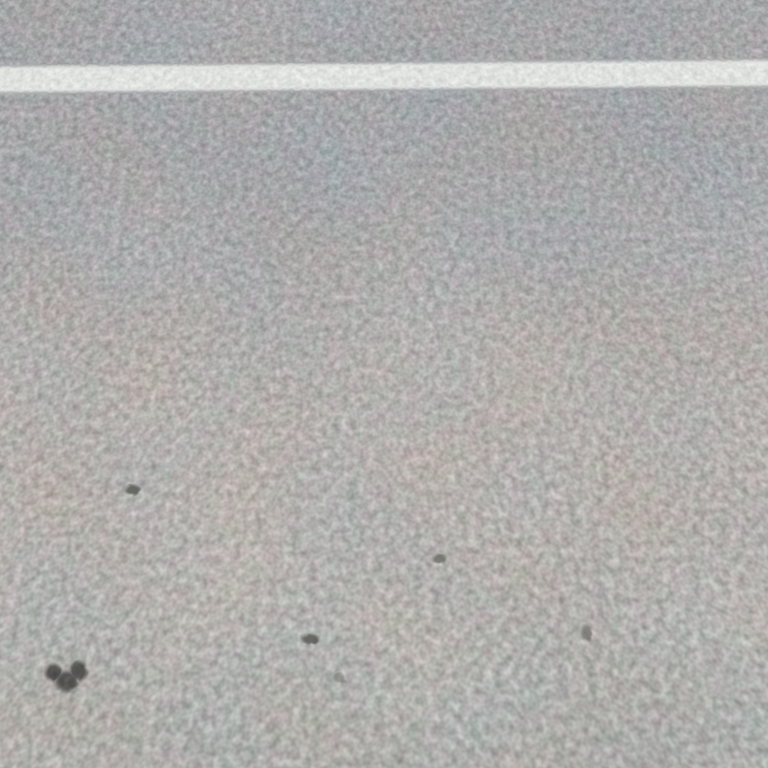
A WebGL 1 fragment shader for this texture:

```glsl
precision highp float;
// Sunlit grey asphalt seen at a slant, crossed by a worn white road stripe.
// Gradient noise in perspective-stretched coordinates makes the stone grain;
// slow noise tints the surface, and soft ellipses lay down the dark stains.

uniform vec2 u_resolution;

vec2 hashGradient(vec2 cell) {
  vec3 p = fract(vec3(cell.xyx) * vec3(0.1031, 0.1030, 0.0973));
  p += dot(p, p.yzx + 33.33);
  float angle = 6.28318 * fract((p.x + p.y) * p.z);
  return vec2(cos(angle), sin(angle));
}

float gradientNoise(vec2 p) {
  vec2 i = floor(p);
  vec2 f = p - i;
  vec2 w = f * f * f * (f * (f * 6.0 - 15.0) + 10.0);
  float a = dot(hashGradient(i), f);
  float b = dot(hashGradient(i + vec2(1.0, 0.0)), f - vec2(1.0, 0.0));
  float c = dot(hashGradient(i + vec2(0.0, 1.0)), f - vec2(0.0, 1.0));
  float d = dot(hashGradient(i + vec2(1.0, 1.0)), f - vec2(1.0, 1.0));
  return mix(mix(a, b, w.x), mix(c, d, w.x), w.y);
}

// Stone grain: three rotated octaves, finer towards the far edge.
float stoneGrain(vec2 uv) {
  vec2 road = vec2((uv.x - 0.5) * (72.0 + 34.0 * uv.y),
                   uv.y * (66.0 + 24.0 * uv.y)) + 80.0;
  mat2 turn = mat2(0.8, 0.6, -0.6, 0.8);
  float grain = 0.0;
  float weight = 0.7;
  for (int i = 0; i < 3; i++) {
    grain += weight * gradientNoise(road);
    road = turn * road * 1.55 + 19.7;
    weight *= 0.8;
  }
  return grain;
}

// Soft-edged elliptical coverage, 1 inside and 0 outside.
float stain(vec2 uv, vec2 center, vec2 radius) {
  return 1.0 - smoothstep(0.55, 1.25, length((uv - center) / radius));
}

void main() {
  vec2 uv = gl_FragCoord.xy / u_resolution;
  float grain = stoneGrain(uv);

  // Cool far road, warm middle band, neutral near road.
  vec3 color = mix(vec3(0.695, 0.695, 0.682), vec3(0.706, 0.692, 0.680),
                   smoothstep(0.05, 0.38, uv.y));
  color = mix(color, vec3(0.650, 0.653, 0.662), smoothstep(0.42, 0.82, uv.y));
  color -= 0.012 * (1.0 - smoothstep(0.0, 0.2, uv.y));

  // Broad patches and faint colour mottling.
  color += 0.022 * gradientNoise(uv * vec2(4.0, 6.0) + 7.3);
  color += vec3(0.022, -0.002, -0.020) * gradientNoise(uv * 8.0 + 31.0);
  color += vec3(0.030, -0.012, 0.012) * gradientNoise(uv * 38.0 + 53.0);
  color += grain * mix(0.165, 0.135, uv.y);

  // Slightly rising painted stripe with a ragged, grainy border.
  float center = 0.8965 + 0.0085 * uv.x;
  float edge = abs(uv.y - center) - 0.0165 + 0.004 * grain;
  float paint = 1.0 - smoothstep(-0.003, 0.003, edge);
  vec3 paintColor = vec3(0.875, 0.885, 0.875) + 0.095 * grain;
  color = mix(color, paintColor, paint);

  // Three-lobed oil stain at lower left.
  vec2 ragged = uv + 0.003 * vec2(grain, -grain);
  float oil = stain(ragged, vec2(0.070, 0.124), vec2(0.012, 0.012));
  oil = max(oil, stain(ragged, vec2(0.102, 0.126), vec2(0.012, 0.014)));
  oil = max(oil, stain(ragged, vec2(0.087, 0.113), vec2(0.016, 0.014)));
  color = mix(color, vec3(0.29, 0.29, 0.28) + 0.08 * grain, 0.9 * oil);

  // Small isolated specks.
  float speck = stain(ragged, vec2(0.173, 0.362), vec2(0.011, 0.007));
  speck = max(speck, stain(ragged, vec2(0.404, 0.168), vec2(0.012, 0.007)));
  speck = max(speck, 0.8 * stain(ragged, vec2(0.573, 0.272), vec2(0.010, 0.007)));
  speck = max(speck, 0.6 * stain(ragged, vec2(0.764, 0.176), vec2(0.008, 0.011)));
  speck = max(speck, 0.5 * stain(ragged, vec2(0.441, 0.118), vec2(0.008, 0.007)));
  color = mix(color, vec3(0.34, 0.34, 0.32), 0.8 * speck);

  gl_FragColor = vec4(clamp(color, 0.0, 1.0), 1.0);
}
```
